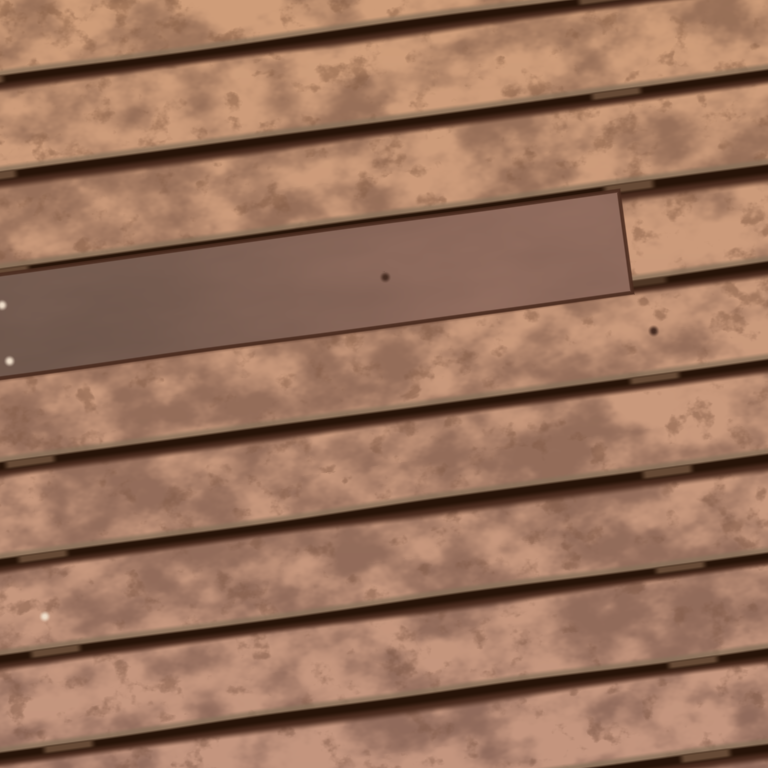
This texture is drawn by a Shadertoy shader. Its source:

```glsl
// Weathered, slightly tilted timber slats with dark gaps and one smooth replacement board.

// Layout, in canvas units (rows are counted downward from the top)
const float SLOPE = 0.135;
const float PITCH = 0.1257;
const float FIRST_GAP = 0.107;
const float JOIST_OFFSET = -0.042;
const float JOIST_SPACING = 0.828;
const float SPACER_HALF = 0.032;
const float BOARD_END = 0.772;
const float BOARD_TOP = 1.99;      // in rows
const float BOARD_BOTTOM = 3.065;  // in rows
const float SCREW_RADIUS = 0.0055;

// Gap profile, in rows
const float GAP_TOP = -0.062;
const float GAP_BOTTOM = 0.125;
const float LIP_WIDTH = 0.085;
const float EDGE_SOFT = 0.018;

// Colours
const vec3 WOOD_DARK = vec3(0.58, 0.43, 0.36);
const vec3 WOOD_LIGHT = vec3(0.79, 0.605, 0.50);
const vec3 WOOD_STAIN = vec3(0.50, 0.35, 0.27);
const vec3 LIP = vec3(0.53, 0.44, 0.35);
const vec3 GAP_DEEP = vec3(0.15, 0.075, 0.03);
const vec3 GAP_SHADE = vec3(0.29, 0.17, 0.12);
const vec3 SPACER = vec3(0.40, 0.29, 0.21);
const vec3 BOARD_LEFT = vec3(0.44, 0.345, 0.30);
const vec3 BOARD_RIGHT = vec3(0.55, 0.41, 0.355);
const vec3 SCREW_BRIGHT = vec3(0.93, 0.86, 0.78);
const vec3 SCREW_DARK = vec3(0.27, 0.17, 0.13);

float hash(vec2 p) {
    vec3 a = fract(vec3(p.xyx) * 0.1031);
    a += dot(a, a.yzx + 33.33);
    return fract((a.x + a.y) * a.z);
}

float noise(vec2 p) {
    vec2 i = floor(p), f = fract(p);
    f = f * f * (3.0 - 2.0 * f);
    return mix(mix(hash(i), hash(i + vec2(1, 0)), f.x),
               mix(hash(i + vec2(0, 1)), hash(i + vec2(1, 1)), f.x), f.y);
}

float fbm(vec2 p) {
    float sum = 0.0, amp = 0.5;
    for (int i = 0; i < 4; i++) {
        sum += amp * noise(p);
        p = mat2(1.6, 1.2, -1.2, 1.6) * p + 7.3;
        amp *= 0.5;
    }
    return sum / 0.9375;
}

// Mottled wood, different on each slat
vec3 slatColor(vec2 p, float row, float height) {
    vec2 q = p + vec2(row * 3.7 + 10.0, 10.0);
    float blotch = fbm(q * vec2(20.0, 28.0));
    float broad = fbm(q * vec2(5.0, 9.0) + 20.0);
    float tone = 0.65 * blotch + 0.35 * broad + 0.06 * (hash(vec2(row + 9.0, 4.0)) - 0.5);
    vec3 col = mix(WOOD_DARK, WOOD_LIGHT, smoothstep(0.30, 0.66, tone));
    float stain = smoothstep(0.58, 0.82, fbm(q * vec2(42.0, 48.0) + 5.0));
    col = mix(col, WOOD_STAIN, 0.5 * stain);
    // Warmer toward the top, pinker toward the bottom
    return col * mix(vec3(0.97, 0.965, 0.99), vec3(1.03, 1.02, 0.95), height);
}

void addScrew(inout vec3 col, vec2 p, float along, float row, vec3 tint, float soft) {
    float d = length(p - vec2(along, row * PITCH));
    col = mix(col, tint, 1.0 - smoothstep(SCREW_RADIUS - 0.003 - soft, SCREW_RADIUS + 0.003, d));
}

void mainImage(out vec4 fragColor, in vec2 fragCoord) {
    vec2 uv = fragCoord / iResolution.xy;
    float px = 1.0 / min(iResolution.x, iResolution.y);
    float down = 1.0 - uv.y;
    float along = uv.x - SLOPE * down;
    float t = (down + SLOPE * uv.x - FIRST_GAP) / PITCH;
    t += 0.012 * (noise(vec2(along * 5.0 + 8.0, floor(t + 0.5) * 7.0 + 30.0)) - 0.5);
    vec2 p = vec2(along, t * PITCH);
    float soft = max(EDGE_SOFT, px / PITCH);

    vec3 col = slatColor(p, floor(t), uv.y);

    // Grey lip above each gap, deep shade in it, soft shade below
    float gapId = floor(t + 0.5);
    float d = t - gapId;
    float width = 0.82 + 0.4 * noise(vec2(along * 4.0 + 6.0, gapId * 3.0 + 50.0));
    float top = GAP_TOP * width, bottom = GAP_BOTTOM * width;
    float lip = smoothstep(top - LIP_WIDTH, top - 0.3 * LIP_WIDTH, d) * step(d, 0.0);
    col = mix(col, LIP, 0.8 * lip);
    vec3 shade = mix(GAP_DEEP, GAP_SHADE, smoothstep(-0.01, 0.06, d));
    float gap = smoothstep(top - soft, top + soft, d) * (1.0 - smoothstep(0.35 * bottom, bottom, d));
    col = mix(col, shade, gap);

    // Spacers over the joists, showing in the upper part of some gaps
    float joist = along - JOIST_OFFSET;
    joist -= JOIST_SPACING * floor(joist / JOIST_SPACING + 0.5);
    float spacer = 1.0 - smoothstep(SPACER_HALF - 0.006, SPACER_HALF + 0.006, abs(joist));
    spacer *= smoothstep(top - soft, top + soft, d) * (1.0 - smoothstep(-0.01, 0.03, d));
    col = mix(col, SPACER, spacer * smoothstep(0.15, 0.6, hash(vec2(gapId + 20.0, 2.0))));

    // Replacement board with a thin dark seam
    float across = abs(t - 0.5 * (BOARD_TOP + BOARD_BOTTOM)) - 0.5 * (BOARD_BOTTOM - BOARD_TOP);
    float board = max(along - BOARD_END, across * PITCH);
    vec3 boardCol = mix(BOARD_LEFT, BOARD_RIGHT, smoothstep(-0.05, 0.6, along));
    boardCol *= 0.94 + 0.12 * fbm(p * vec2(7.0, 20.0) + 40.0);
    col = mix(col, boardCol, 1.0 - smoothstep(-px, px, board));
    col = mix(col, GAP_SHADE, 0.9 * (1.0 - smoothstep(0.001, 0.0025 + px, abs(board))));

    // Screws
    addScrew(col, p, -0.051, 2.31, SCREW_BRIGHT, px);
    addScrew(col, p, -0.051, 2.90, SCREW_BRIGHT, px);
    addScrew(col, p, -0.050, 5.60, SCREW_BRIGHT, px);
    addScrew(col, p, 0.453, 2.556, SCREW_DARK, px);
    addScrew(col, p, 0.793, 3.49, SCREW_DARK, px);

    fragColor = vec4(col, 1.0);
}
```
